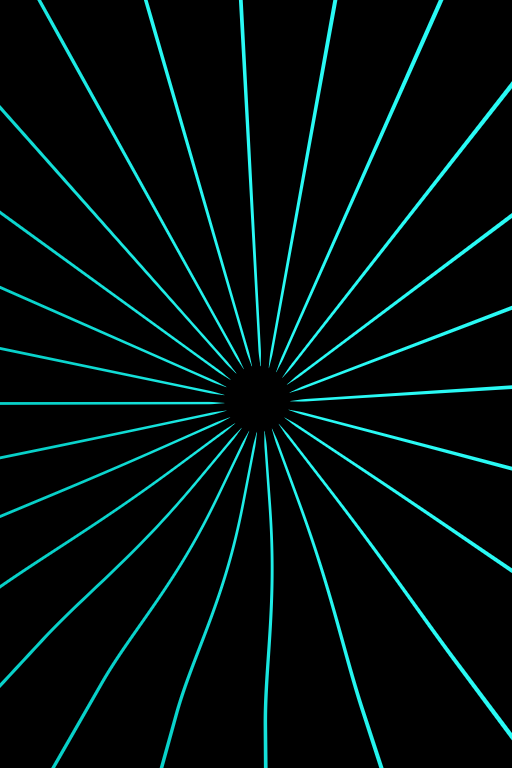
A WebGL 2 fragment shader for this background:

```glsl
#version 300 es
precision highp float;
// Thin cyan rays bursting from a small dark disc on black, bending gently as they spread.

#define RAYS 25
#define HUB vec2(0.3418, 0.4753)
#define DISC vec2(0.3350, 0.4805)
#define DISC_RADIUS 0.0425
#define TIP_LENGTH 0.022
#define WIDTH_NEAR 0.0029
#define WIDTH_FAR 0.0050
#define BEND_DEGREES 4.6
#define CYAN vec3(0.16, 0.98, 0.96)
#define TEAL vec3(0.03, 0.82, 0.79)

uniform vec2 u_resolution;
out vec4 fragColor;

const float TAU = 6.2831853;

// Uneven spacing of the rays: layered sines, in degrees
float spacingWarp(float turn) {
    return -3.45
        + 5.88 * cos(turn) - 11.94 * sin(turn)
        - 2.81 * cos(2.0 * turn) + 0.22 * sin(2.0 * turn)
        + 0.27 * cos(3.0 * turn) + 0.33 * sin(3.0 * turn);
}

// Direction of one ray at a given radius, measured clockwise from the left
float rayAngle(float index, float radius) {
    float turn = TAU * index / float(RAYS);
    float side = (index - 19.3) / 2.6;
    float unbent = 1.0 - smoothstep(0.13, 0.42, radius);
    float bend = BEND_DEGREES * exp(-side * side) * unbent;
    return turn + radians(spacingWarp(turn) - bend);
}

// Distance to the nearest ray
float rayDistance(vec2 p) {
    vec2 q = vec2(-p.x, p.y);
    float radius = length(q);
    float nearest = 1.0;
    for (int i = 0; i < RAYS; i++) {
        float angle = rayAngle(float(i), radius);
        vec2 dir = vec2(cos(angle), sin(angle));
        float across = abs(q.x * dir.y - q.y * dir.x);
        if (dot(q, dir) > 0.0) nearest = min(nearest, across);
    }
    return nearest;
}

void main() {
    float pixel = 1.0 / u_resolution.y;
    vec2 uv = gl_FragCoord.xy * pixel;
    vec2 p = uv - HUB;

    // Strokes widen outward and to the right, with pointed tips at the disc
    float width = mix(WIDTH_NEAR, WIDTH_FAR, clamp(length(p) / 0.52, 0.0, 1.0));
    width *= 1.0 + 0.45 * clamp(p.x, -0.34, 0.34);
    float fromDisc = length(uv - DISC) - DISC_RADIUS;
    width *= smoothstep(-0.006, TIP_LENGTH, fromDisc);

    float ink = clamp((0.5 * width - rayDistance(p)) / pixel + 0.5, 0.0, 1.0);
    ink *= smoothstep(-0.5 * pixel, 1.5 * pixel, fromDisc);

    // Deeper teal toward the lower left
    float light = smoothstep(-0.32, 0.08, p.x + 0.35 * p.y);
    fragColor = vec4(mix(TEAL, CYAN, light) * ink, 1.0);
}
```
